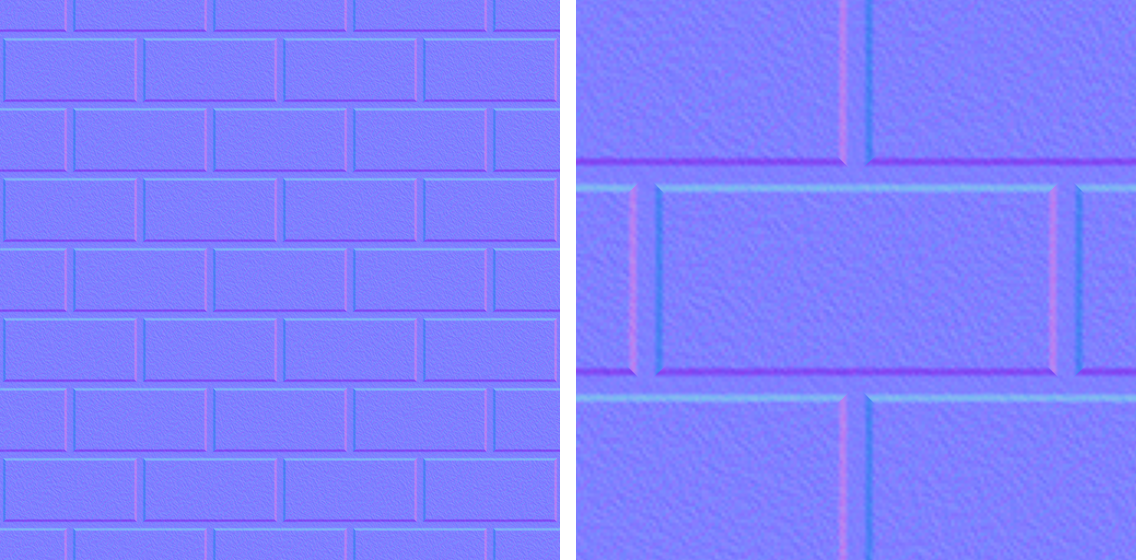
Left: the whole. Right: its middle third, enlarged.
This texture map is drawn by a Shadertoy shader. Its source:

```glsl
// Tangent-space normal map of a running-bond brick wall with bevelled edges and fine grain.

const vec2  BRICKS       = vec2(4.0, 8.0); // bricks across, courses down (courses even)
const float ROW_SHIFT    = 0.5;            // shift of every other course, in bricks
const float BEVEL_INSET  = 0.0078;         // joint centre to bevel centre, canvas units
const float BEVEL_REACH  = 0.0040;         // bevel centre to bevel foot, canvas units
const float BEVEL_SLOPE  = 0.48;           // steepest slope on the bevel
const int   GRAIN_CELLS  = 512;            // grain cells per canvas side
const float FACE_GRAIN   = 0.15;           // grain slope on brick faces
const float MORTAR_GRAIN = 0.10;           // grain slope in the joints

// Integer hash of a wrapped grain cell, 0 to 1.
float cellHash(ivec2 cell) {
    uvec2 c = uvec2((cell % GRAIN_CELLS + GRAIN_CELLS) % GRAIN_CELLS);
    uint h = c.x * 1597u + c.y * 51749u + 977u;
    h = (h ^ (h >> 16)) * 73244475u;
    h = (h ^ (h >> 15)) * 40503u;
    h ^= h >> 16;
    return float(h & 65535u) / 65535.0;
}

// Slope of the rough surface at one grain cell, by central difference.
vec2 cellSlope(ivec2 cell) {
    ivec2 e = ivec2(1, 0);
    return vec2(cellHash(cell - e.xy) - cellHash(cell + e.xy),
                cellHash(cell - e.yx) - cellHash(cell + e.yx));
}

// Smoothly interpolated grain slope, periodic over the canvas.
vec2 grainSlope(vec2 uv) {
    vec2 p = uv * float(GRAIN_CELLS) - 0.5;
    ivec2 cell = ivec2(floor(p));
    vec2 f = smoothstep(0.0, 1.0, fract(p));
    vec2 low  = mix(cellSlope(cell), cellSlope(cell + ivec2(1, 0)), f.x);
    vec2 high = mix(cellSlope(cell + ivec2(0, 1)), cellSlope(cell + ivec2(1, 1)), f.x);
    return mix(low, high, f.y);
}

// Position relative to the nearest brick centre, in canvas units.
vec2 brickPosition(vec2 uv) {
    vec2 p = uv * BRICKS;
    float row = floor(p.y + 0.5);
    p.x -= ROW_SHIFT * mod(row, 2.0);
    return (fract(p + 0.5) - 0.5) / BRICKS;
}

void mainImage(out vec4 fragColor, in vec2 fragCoord) {
    vec2 uv = fragCoord / iResolution.xy;
    float pixel = 1.0 / min(iResolution.x, iResolution.y);

    // Distance inward from the bevel centre line on each axis.
    vec2 local = brickPosition(uv);
    vec2 inset = 0.5 / BRICKS - BEVEL_INSET - abs(local);
    float inside = min(inset.x, inset.y);

    // Bevel faces outward along the nearest edge, mitred at the corners.
    float reach = max(BEVEL_REACH, pixel);
    float bevel = 1.0 - smoothstep(0.0, reach, abs(inside));
    float sideEdge = smoothstep(-pixel, pixel, inset.y - inset.x);
    vec2 slope = BEVEL_SLOPE * bevel * sign(local) * vec2(sideEdge, 1.0 - sideEdge);

    // Grain, rougher on the faces than in the joints.
    float face = smoothstep(-reach, reach, inside);
    slope += grainSlope(uv) * mix(MORTAR_GRAIN, FACE_GRAIN, face);

    vec3 normal = normalize(vec3(slope, 1.0));
    fragColor = vec4(normal * 0.5 + 0.5, 1.0);
}
```
